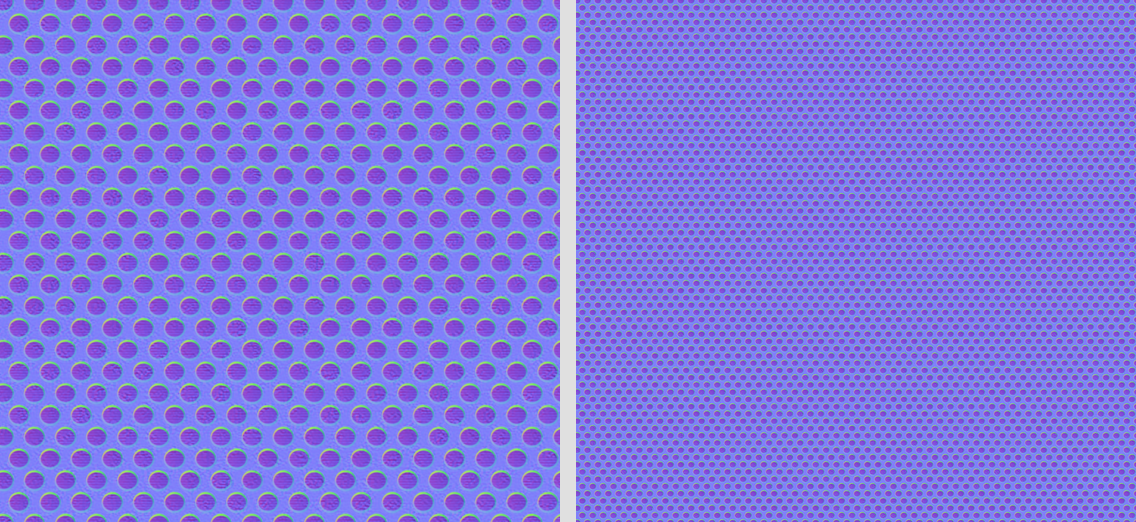
Left, the tile; right, the same tile 3 across and 3 down.
Reproduce this texture map procedurally as a Shadertoy shader.

```glsl
#define GRID vec2(18.0, 24.0)
#define ROW_PHASE vec2(0.61, 0.105)
#define ROW_LIFT 0.90
#define RIM_RADIUS 0.335
#define PIT_RADII vec2(0.300, 0.268)
#define PIT_SLOPE vec2(0.02, -0.41)
#define LIP_SLOPE vec2(-0.06, 0.30)
#define STRIPES 8.0
#define GRAIN_CELLS vec2(10.0, 8.0)
#define GRAIN 0.42
#define RIPPLE 0.07

const float TAU = 6.2831853;

float hash(vec2 cell) {
    vec3 q = fract(vec3(cell.xyx) * vec3(0.1031, 0.1030, 0.0973));
    q += dot(q, q.yzx + 33.33);
    return fract((q.x + q.y) * q.z);
}

float cornerSlope(vec2 cell, vec2 offset, vec2 period) {
    float angle = TAU * hash(mod(cell, period));
    return dot(vec2(cos(angle), sin(angle)), offset);
}

// Gradient noise that wraps after a whole number of cells
float gradientNoise(vec2 p, vec2 period) {
    vec2 i = floor(p), f = p - i;
    vec2 u = f * f * f * (f * (f * 6.0 - 15.0) + 10.0);
    vec2 x = vec2(1.0, 0.0), y = vec2(0.0, 1.0);
    return mix(
        mix(cornerSlope(i, f, period), cornerSlope(i + x, f - x, period), u.x),
        mix(cornerSlope(i + y, f - y, period), cornerSlope(i + 1.0, f - 1.0, period), u.x), u.y);
}

// Offset from the nearest pit, in column widths, and its wrapped cell
vec2 nearestPit(vec2 g, float rowHeight, out vec2 cell) {
    vec2 best = vec2(9.0);
    cell = vec2(0.0);
    float baseRow = floor(g.y - ROW_LIFT + 0.5);
    for (int k = -1; k <= 1; k++) {
        float row = baseRow + float(k);
        float phase = mod(row, 2.0) < 0.5 ? ROW_PHASE.x : ROW_PHASE.y;
        float column = floor(g.x - phase + 0.5);
        vec2 d = vec2(g.x - phase - column, (g.y - ROW_LIFT - row) * rowHeight);
        if (dot(d, d) < dot(best, best)) {
            best = d;
            cell = mod(vec2(column, row), GRID);
        }
    }
    return best;
}

// Embossed grain gathered in patches
vec2 grainSlope(vec2 g) {
    vec2 period = GRID * GRAIN_CELLS, p = g * GRAIN_CELLS;
    float h = gradientNoise(p, period);
    vec2 slope = vec2(gradientNoise(p + vec2(0.4, 0.0), period) - h,
                      gradientNoise(p + vec2(0.0, 0.4), period) - h);
    float patches = gradientNoise(g * 2.0, GRID * 2.0);
    return slope * mix(0.25, 1.0, smoothstep(-0.25, 0.35, patches));
}

vec3 slopeColor(vec2 slope) {
    float blue = 0.98 - 0.78 * dot(slope, slope);
    return clamp(vec3(0.5 + 0.5 * slope, blue), 0.0, 1.0);
}

void mainImage(out vec4 fragColor, in vec2 fragCoord) {
    vec2 g = fragCoord / iResolution.xy * GRID;
    float rowHeight = GRID.x * iResolution.y / (iResolution.x * GRID.y);
    float soft = max(0.018, GRID.x / iResolution.x);

    vec2 cell;
    vec2 p = nearestPit(g, rowHeight, cell);
    float vary = hash(cell + 7.0) - 0.5;
    float r = length(p);
    vec2 dir = p / max(r, 0.001);

    // Flat sheet with faint ringing around each pit
    float outside = r - RIM_RADIUS;
    vec2 grain = grainSlope(g) * GRAIN;
    float ring = sin(outside * 75.0) * exp(-max(outside, 0.0) * 14.0);
    vec2 sheet = dir * ring * RIPPLE + grain * exp(-max(outside, 0.0) * 4.0);

    // Rim: steep above, a pale lip below
    float upper = smoothstep(-0.25, 0.35, dir.y);
    vec2 steep = vec2(-0.62 * dir.x + 0.03, 0.30 + 0.58 * dir.y);
    vec2 side = LIP_SLOPE - vec2(0.22 * dir.x, 0.0);
    vec2 rim = mix(side, steep, upper) + grain * 0.5;

    // Pit floor: tilted, striped and slightly uneven
    float stripe = sin(TAU * STRIPES * g.y) * (0.05 + 0.03 * vary);
    vec2 pit = PIT_SLOPE + vec2(-0.45 * p.x, stripe - 0.22 * p.y + 0.06 * vary);
    pit += grain * (0.75 + 0.6 * vary);

    float rimMask = 1.0 - smoothstep(-soft, soft * mix(2.0, 1.0, upper), outside);
    float inside = (length(p / PIT_RADII) - 1.0) * PIT_RADII.y;
    float pitMask = 1.0 - smoothstep(-soft, soft, inside);

    vec3 color = mix(slopeColor(sheet), slopeColor(rim), rimMask);
    color = mix(color, slopeColor(pit), pitMask);
    fragColor = vec4(color, 1.0);
}
```
